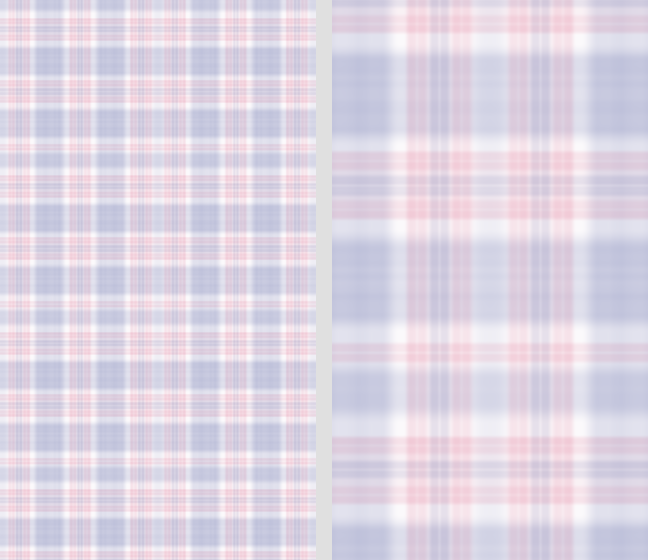
Left: the whole. Right: its middle third, enlarged.
Reproduce this pattern procedurally as a Shadertoy shader.

```glsl
// Soft pastel plaid: blue, pink and violet bands on a white ground.
// Each direction lays its bands over white from a repeating list, with
// pale pinstripes and uneven threads; warp and weft are then blended evenly.

const vec2 REPEATS = vec2(2.028, 3.567);   // across, down
const float WEFT_SHIFT = 0.269;            // start of the first weft repeat
const float THREADS = 71.0;                // threads per repeat
const float THREAD_FADE = 0.20;            // unevenness of the dye
const float PIN_WIDTH = 0.004;             // half width of pale pinstripes
const float PIN_FADE = 0.45;
const float BROAD_EDGE = 0.020;            // softness of blue bands
const float NARROW_EDGE = 0.006;           // softness of other bands

const vec3 WHITE = vec3(0.985, 0.978, 0.985);
const vec3 DYES[3] = vec3[3](
    vec3(0.745, 0.755, 0.855),             // blue
    vec3(0.940, 0.765, 0.820),             // pink
    vec3(0.785, 0.745, 0.835));            // violet

// Band: centre, half width (in repeats), dye index, strength.
// The warp is mirrored, so its list covers half a repeat.
const vec4 WARP[9] = vec4[9](
    vec4(0.000, 0.030, 0, 0.45),
    vec4(0.108, 0.072, 1, 0.35),
    vec4(0.061, 0.019, 1, 0.85),
    vec4(0.108, 0.020, 2, 0.85),
    vec4(0.156, 0.020, 1, 0.85),
    vec4(0.304, 0.090, 0, 1.00),
    vec4(0.500, 0.072, 1, 0.35),
    vec4(0.455, 0.020, 1, 0.85),
    vec4(0.500, 0.018, 2, 0.85));

const vec4 WEFT[12] = vec4[12](
    vec4(0.121, 0.090, 0, 1.00),
    vec4(0.314, 0.072, 1, 0.35),
    vec4(0.262, 0.019, 1, 0.85),
    vec4(0.314, 0.021, 2, 0.85),
    vec4(0.365, 0.019, 1, 0.85),
    vec4(0.516, 0.090, 0, 1.00),
    vec4(0.669, 0.020, 1, 0.80),
    vec4(0.752, 0.048, 0, 0.90),
    vec4(0.920, 0.070, 1, 0.35),
    vec4(0.866, 0.018, 1, 0.85),
    vec4(0.917, 0.018, 2, 0.85),
    vec4(0.971, 0.018, 1, 0.85));

float hash(float n) {
    return fract(sin(n * 127.1 + 3.7) * 4375.85);
}

// Smooth random strength from thread to thread.
float threadNoise(float t) {
    float i = floor(t);
    return mix(hash(i), hash(i + 1.0), smoothstep(0.0, 1.0, fract(t)));
}

// Lays one dyed band over the ground, split by a pale pinstripe.
vec3 layBand(vec3 ground, float t, vec4 band, float pixel) {
    float d = abs(t - band.x);
    bool blue = band.z < 0.5;
    float edge = max(blue ? BROAD_EDGE : NARROW_EDGE, pixel);
    float cover = 1.0 - smoothstep(band.y - edge, band.y + edge, d);
    if (!blue) {
        float pin = 1.0 - smoothstep(0.0, PIN_WIDTH + pixel, d);
        cover *= 1.0 - PIN_FADE * pin;
    }
    return mix(ground, DYES[int(band.z)], cover * band.w);
}

void mainImage(out vec4 fragColor, in vec2 fragCoord) {
    vec2 uv = fragCoord / iResolution.xy;
    vec2 pixel = REPEATS / iResolution.xy;

    // Position within the repeat
    float across = fract((uv.x - 0.5) * REPEATS.x);
    across = min(across, 1.0 - across);
    float down = fract((1.0 - uv.y) * REPEATS.y - WEFT_SHIFT);

    // Bands in each direction
    vec3 warp = WHITE;
    for (int i = 0; i < WARP.length(); i++)
        warp = layBand(warp, across, WARP[i], pixel.x);
    vec3 weft = WHITE;
    for (int i = 0; i < WEFT.length(); i++)
        weft = layBand(weft, down, WEFT[i], pixel.y);

    // Uneven dye along the threads
    warp = mix(warp, WHITE, THREAD_FADE * threadNoise(across * THREADS));
    weft = mix(weft, WHITE, THREAD_FADE * threadNoise(down * THREADS + 90.0));

    fragColor = vec4(mix(warp, weft, 0.5), 1.0);
}
```
